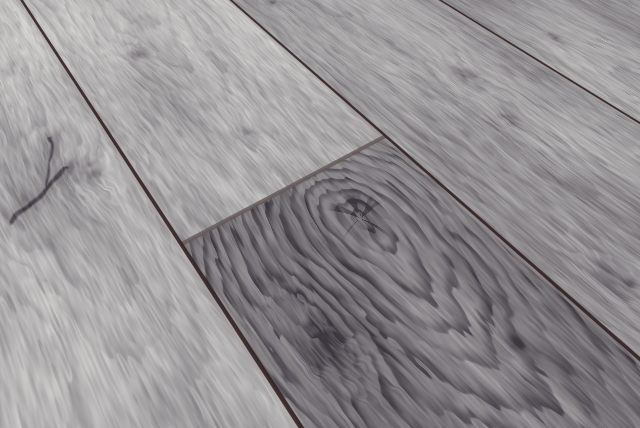
Give the GLSL for this texture, as a Shadertoy shader.

```glsl
#define VANISH_ALONG vec2(-0.609, 2.008)
#define VANISH_ACROSS_X 3.402
#define FIRST_SEAM 0.654
#define PLANK_WIDTH 0.485
#define BOARD_LENGTH 6.0
#define JOINT_START 2.83
#define STAGGER 2.0
#define SEAM_HALF 0.007
#define RING_COUNT 21.0
#define BIG_KNOT vec2(0.62, 5.70)
#define SMALL_KNOTS 6
#define FIBRES vec2(85.0, 9.0)

const vec3 DARK_WOOD = vec3(0.24, 0.215, 0.25);
const vec3 PALE_WOOD = vec3(0.79, 0.787, 0.782);
const vec3 GAP = vec3(0.20, 0.14, 0.14);
const vec3 JOINT = vec3(0.40, 0.35, 0.35);
const vec3 BEVEL = vec3(0.66, 0.61, 0.60);

float hash(vec2 p) {
    vec3 a = fract(p.xyx * 0.1031);
    a += dot(a, a.yzx + 33.33);
    return fract((a.x + a.y) * a.z);
}

float noise(vec2 p) {
    vec2 i = floor(p), f = fract(p);
    f = f * f * (3.0 - 2.0 * f);
    return mix(mix(hash(i), hash(i + vec2(1, 0)), f.x),
               mix(hash(i + vec2(0, 1)), hash(i + vec2(1, 1)), f.x), f.y);
}

float fbm(vec2 p) {
    float sum = 0.0, amp = 0.5;
    for (int i = 0; i < 4; i++) {
        sum += amp * noise(p);
        p = p * 2.03 + 11.7;
        amp *= 0.5;
    }
    return sum;
}

float segment(vec2 p, vec2 a, vec2 b) {
    vec2 d = b - a;
    return length(p - a - d * clamp(dot(p - a, d) / dot(d, d), 0.0, 1.0));
}

// Tone of the wood, 0 dark to 1 pale; b is across and along one board
float woodTone(vec2 b, vec2 id, float nearness) {
    bool feature = id == vec2(0, -1);
    vec2 seed = id * vec2(17.0, 31.0) + 60.0;
    float tone = feature ? 0.50 : (id.x > 0.5 ? 0.70 : 0.86);

    // Centre of the growth rings, with a long tail towards the viewer
    vec2 centre = feature ? BIG_KNOT
        : vec2(0.15 + 0.7 * hash(seed), BOARD_LENGTH * hash(seed + 5.0));
    vec2 e = b - centre;
    float stretch = feature ? (e.y < 0.0 ? 0.32 : 0.75) : 0.1;
    float r = length(e * vec2(1.0, stretch));
    float core = feature ? smoothstep(0.15, 0.04, length(e * vec2(1.0, 0.8))) : 0.0;

    // Small knots darken the wood and bend its grain
    float bend = 0.0, spots = 0.0;
    for (int i = 0; i < SMALL_KNOTS; i++) {
        vec2 k = seed + float(i) * 7.3;
        vec2 at = vec2(0.12 + 0.76 * hash(k),
                       BOARD_LENGTH * (float(i) + hash(k + 3.1)) / float(SMALL_KNOTS));
        float size = mix(0.025, 0.065, hash(k + 9.7));
        vec2 d = (b - at) * vec2(1.0, 0.6) / size;
        d += 0.9 * (vec2(noise(b * 28.0 + k), noise(b * 28.0 - k + 90.0)) - 0.5);
        bend += size * exp(-dot(d, d) * 0.2);
        spots += exp(-dot(d, d)) * (0.5 + 0.8 * noise(b * vec2(70.0, 25.0) + k));
    }

    // Fibres and pores follow the bent grain
    float x = b.x + bend + 0.05 * noise(b * vec2(3.0, 1.5) + seed);
    if (feature) x -= 0.5 * e.x * exp(-8.0 * dot(e, e));
    float fibre = noise(vec2(x, b.y) * FIBRES + seed);
    float fine = noise(vec2(x, b.y) * FIBRES * 1.6 + seed + 40.0);
    float streak = noise(vec2(x * 24.0, b.y * 1.3) + seed);

    // Jagged growth rings with one sharp edge
    r += bend + 0.13 * (fbm(b * vec2(4.0, 2.0) + seed) - 0.5) + 0.02 * (fibre - 0.5);
    float phase = fract(r * RING_COUNT);
    float ring = smoothstep(0.35, 0.85, phase) * (1.0 - smoothstep(0.88, 1.0, phase));
    float broken = 0.35 + 0.65 * smoothstep(0.2, 0.7, noise(b * vec2(14.0, 8.0) + seed));

    float detail = mix(0.55, 1.0, nearness);
    tone += 0.42 * (fbm(b * vec2(3.0, 1.1) + seed + 20.0) - 0.47);
    tone += 0.14 * (streak - 0.5) + detail * (0.20 * (fibre - 0.5) + 0.18 * (fine - 0.5));
    tone -= detail * 0.14 * smoothstep(0.62, 0.85, fibre);
    tone -= ring * broken * (feature ? 0.34 : 0.12);
    tone -= 0.32 * spots;

    // Heart of the big knot, split by radial cracks
    float cracks = noise(e / (length(e) + 0.001) * 6.0 + length(e) * 9.0 + 30.0);
    tone -= core * (0.08 + 0.3 * smoothstep(0.6, 0.8, cracks));

    // A forked scar in the left board
    if (id == vec2(-1, 0)) {
        vec2 s = b + 0.035 * (vec2(noise(b * 17.0), noise(b * 17.0 + 50.0)) - 0.5);
        float scar = min(segment(s, vec2(0.51, 2.48), vec2(0.78, 2.65)),
                         segment(s, vec2(0.67, 2.58), vec2(0.77, 2.86)) + 0.005);
        tone -= 0.45 * smoothstep(0.018, 0.003, scar) + 0.14 * smoothstep(0.12, 0.0, scar);
    }
    return tone;
}

void mainImage(out vec4 fragColor, in vec2 fragCoord) {
    vec2 p = fragCoord / iResolution.y;

    // Perspective floor: x across the planks, y along them
    float depth = VANISH_ALONG.y - p.y;
    vec2 q = vec2(((p.x - VANISH_ALONG.x) / depth - FIRST_SEAM) / PLANK_WIDTH,
                  1.5 * (VANISH_ACROSS_X - p.x) / depth);
    vec2 aa = fwidth(q);

    // Staggered boards
    float row = floor(q.x);
    float along = q.y - JOINT_START - STAGGER * row;
    vec2 id = vec2(row, floor(along / BOARD_LENGTH));
    vec2 board = vec2(q.x - row, along - id.y * BOARD_LENGTH);

    float tone = woodTone(board, id, smoothstep(0.9, 1.4, depth));
    tone += 0.06 * (p.y - 0.5);
    vec3 colour = mix(DARK_WOOD, PALE_WOOD, clamp(tone, 0.0, 1.08));

    // Pale bevels beside dark gaps, and softer end joints
    float side = board.x < 0.5 ? board.x : board.x - 1.0;
    float end = min(board.y, BOARD_LENGTH - board.y);
    float bevel = 1.0 - smoothstep(0.004, 0.004 + aa.x, abs(side + SEAM_HALF * 1.8));
    float joint = 1.0 - smoothstep(SEAM_HALF, SEAM_HALF + aa.y, end);
    float gap = 1.0 - smoothstep(SEAM_HALF - 0.5 * aa.x, SEAM_HALF + 0.5 * aa.x, abs(side));
    colour = mix(colour, BEVEL, 0.45 * bevel);
    colour = mix(colour, JOINT, 0.85 * joint);
    colour = mix(colour, GAP, 0.92 * gap);

    fragColor = vec4(colour, 1.0);
}
```
